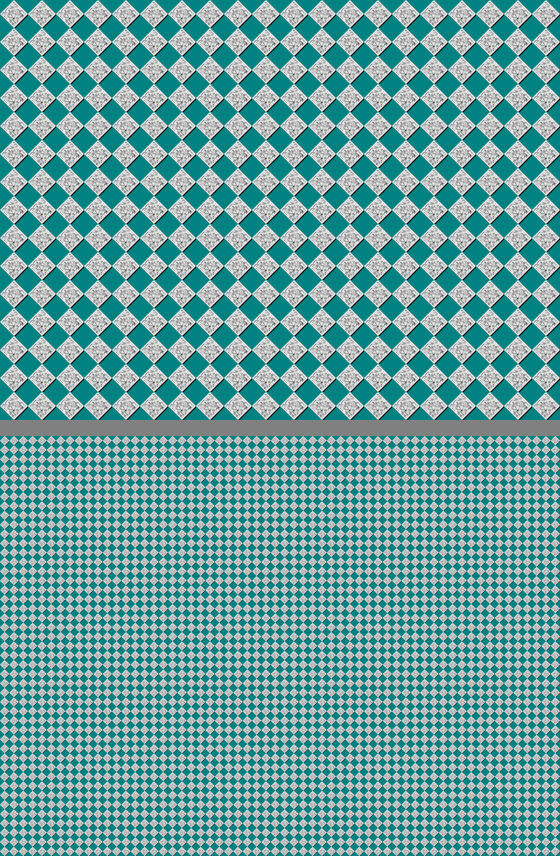
Top, the tile; bottom, the same tile 3 across and 3 down.
Give the GLSL for this pattern, as a Shadertoy shader.

```glsl
// Speckled grey diamonds standing corner to corner on a teal ground, 20 across
// and 15 down. Each has a white rim and a black shadow on its lower right side;
// the grain is lattice noise in cell coordinates, so every repeat wraps exactly.

float hash(vec2 p) {
    vec3 q = fract(vec3(p.xyx) * 0.1031);
    q += dot(q, q.yzx + 33.33);
    return fract((q.x + q.y) * q.z);
}

// Smooth value noise that repeats after "period" lattice steps.
float wrappedNoise(vec2 p, float period) {
    vec2 i = floor(p);
    vec2 f = smoothstep(0.0, 1.0, p - i);
    vec2 a = mod(i, period);
    vec2 b = mod(i + 1.0, period);
    return mix(mix(hash(a), hash(vec2(b.x, a.y)), f.x),
               mix(hash(vec2(a.x, b.y)), hash(b), f.x), f.y);
}

// Signed distance to a diamond whose corners touch the cell sides.
float diamond(vec2 p) {
    return (abs(p.x) + abs(p.y) - 0.5) * 0.7071;
}

// Grey grain: a mid tone with pale grains and a few dark pits.
vec3 speckle(vec2 cell) {
    float n = wrappedNoise(cell * 28.0 + 3.0, 28.0);
    float fine = wrappedNoise(cell * 32.0 + 11.0, 32.0);
    float grey = mix(0.54, 0.93, smoothstep(0.2, 0.78, mix(n, fine, 0.25)));
    grey -= 0.3 * smoothstep(0.22, 0.06, n);
    return vec3(grey);
}

void mainImage(out vec4 fragColor, in vec2 fragCoord) {
    vec2 cell = fract(fragCoord / iResolution.xy * vec2(20.0, 15.0));
    vec2 p = cell - 0.5;
    float soft = 0.6 * 15.0 / iResolution.y;
    float d = diamond(p);

    // Ground with the shadow cast toward the lower right.
    vec3 color = vec3(0.0, 0.51, 0.51);
    float shadow = diamond(p - vec2(0.031, -0.031));
    color = mix(color, vec3(0.015, 0.04, 0.04), smoothstep(soft, -soft, shadow));

    // Grain inside a bright rim.
    vec3 rim = vec3(0.96);
    vec3 face = mix(rim, speckle(cell), smoothstep(-soft, soft, -d - 0.035));
    color = mix(color, face, smoothstep(soft, -soft, d));

    fragColor = vec4(color, 1.0);
}
```
